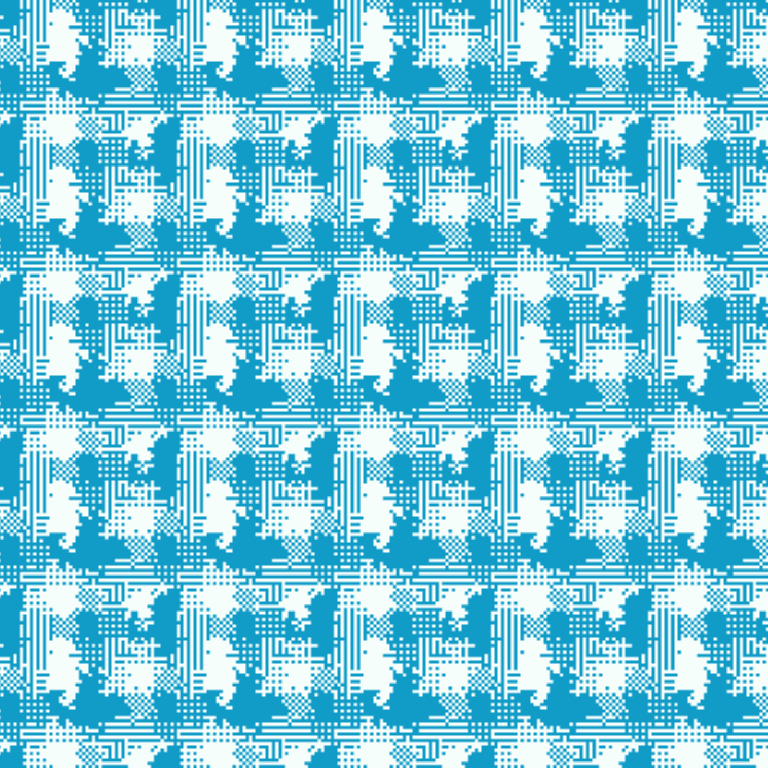
A three.js fragment shader for this pattern:

```glsl
// Two-colour pixel houndstooth: each repeat is split into square blocks holding
// solid, mesh, checker, stripe or maze weaves with ragged borders. Alternate
// half repeats drop by half and turn their stripes from across to upright.

varying vec2 vUv;

const vec3 BLUE = vec3(0.065, 0.612, 0.785);
const vec3 WHITE = vec3(0.965, 0.995, 0.988);
const float REPEATS = 4.89;               // repeats across and down
const float STITCHES = 48.0;              // stitches along one repeat
const float BLOCK = 8.0;                  // stitches along one block
const vec2 ORIGIN = vec2(0.337, 0.323);   // block corner, from the top left
const float RAGGED = 1.7;                 // border wander in stitches
const float SOFTNESS = 0.65;              // edge blur in stitches
const int SAMPLES = 4;                    // samples along each blur axis

// Weave kinds
const float SOLID_BLUE = 0.0;
const float SOLID_WHITE = 1.0;
const float BLUE_MESH = 2.0;
const float WHITE_MESH = 3.0;
const float CHECKER = 4.0;
const float STRIPES = 5.0;
const float MAZE = 6.0;
const float TAIL = 7.0;
const float ARM = 8.0;
const float BLUE_OR_UPRIGHT = 9.0;
const float WHITE_OR_ACROSS = 10.0;
const float HEM = 11.0;

float hash(vec2 p) {
  vec3 q = fract(vec3(p.xyx) * 0.1031);
  q += dot(q, q.yzx + 33.33);
  return fract((q.x + q.y) * q.z);
}

// Layout of half a repeat: three blocks wide, six blocks tall
float weaveKind(vec2 block) {
  vec3 row = vec3(BLUE_OR_UPRIGHT, CHECKER, SOLID_BLUE);
  if (block.y < 0.5) row = vec3(STRIPES, WHITE_OR_ACROSS, BLUE_MESH);
  else if (block.y < 1.5) row = vec3(MAZE, SOLID_WHITE, ARM);
  else if (block.y < 2.5) row = vec3(BLUE_MESH, TAIL, SOLID_BLUE);
  else if (block.y < 3.5) row = vec3(MAZE, WHITE_MESH, HEM);
  else if (block.y < 4.5) row = vec3(WHITE_MESH, SOLID_WHITE, CHECKER);
  return block.x < 0.5 ? row.x : (block.x < 1.5 ? row.y : row.z);
}

// 1 for a white stitch, 0 for a blue one
float stitch(vec2 p) {
  vec2 cell = mod(floor(p), STITCHES);

  // Ragged block borders
  vec2 border = mod(floor(cell / BLOCK + 0.5), STITCHES / BLOCK);
  vec2 wander = vec2(hash(vec2(cell.y, border.x + 61.0)),
                     hash(vec2(cell.x + 97.0, border.y)));
  vec2 q = cell + 0.5 + RAGGED * (2.0 * wander - 1.0);

  // Half drop
  float halfRepeat = floor(2.0 * q.x / STITCHES);
  bool upright = mod(halfRepeat, 2.0) > 0.5;
  q.y = mod(q.y + halfRepeat * 0.5 * STITCHES, STITCHES);
  vec2 block = floor(q / BLOCK);
  vec2 local = fract(q / BLOCK);
  float kind = weaveKind(vec2(mod(block.x, 3.0), block.y));

  // Stripes that show in one direction only
  if (kind == BLUE_OR_UPRIGHT) kind = upright ? STRIPES : SOLID_BLUE;
  if (kind == WHITE_OR_ACROSS) kind = upright ? SOLID_WHITE : STRIPES;
  if (kind == HEM) kind = local.y < 0.4 ? SOLID_BLUE : MAZE;

  // Weaves
  vec2 odd = mod(cell, 2.0);
  if (kind == SOLID_BLUE) return 0.0;
  if (kind == SOLID_WHITE) return 1.0;
  if (kind == BLUE_MESH) return odd.x * odd.y;
  if (kind == WHITE_MESH) return max(odd.x, odd.y);
  if (kind == CHECKER) return abs(odd.x - odd.y);
  if (kind == STRIPES) return upright ? odd.x : odd.y;
  if (kind == MAZE) return hash(floor(cell / 4.0) + 17.0) > 0.5 ? odd.x : odd.y;
  if (kind == TAIL) return float(local.x > 0.45 && local.x < 0.85 && local.y < 0.55);
  return float(local.x < 0.55 && local.y < 0.35);
}

void main() {
  vec2 p = (vec2(vUv.x, 1.0 - vUv.y) - ORIGIN) * REPEATS * STITCHES;

  // Box blur for soft stitch edges
  float white = 0.0;
  for (int i = 0; i < SAMPLES; i++) {
    for (int j = 0; j < SAMPLES; j++) {
      vec2 offset = (vec2(float(i), float(j)) + 0.5) / float(SAMPLES) - 0.5;
      white += stitch(p + offset * SOFTNESS);
    }
  }
  white /= float(SAMPLES * SAMPLES);
  gl_FragColor = vec4(mix(BLUE, WHITE, white), 1.0);
}
```
